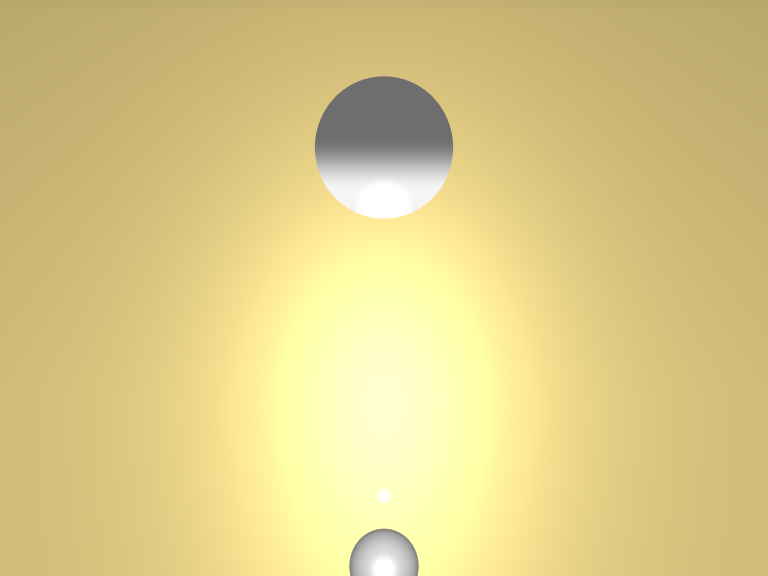
Write a Shadertoy shader that draws this background.

```glsl
// A warm floor lit by a small lamp, with two pale spheres and the lamp itself.
// The floor is an elliptical falloff that overexposes into yellow, then cream;
// the spheres are ellipses shaded by height or by facing angle.

#define FLOOR_TINT vec3(1.0, 0.905, 0.582)
#define FLOOR_AMBIENT 0.77
#define GLOW_GAIN 0.64
#define GLOW_CENTER vec2(0.0, -0.194)
#define HORIZON_Y 0.485
#define BIG_CENTER vec2(0.0, 0.244)
#define BIG_RADII vec2(0.120, 0.1235)
#define SMALL_CENTER vec2(0.0, -0.483)
#define SMALL_RADII vec2(0.060, 0.065)
#define LAMP_CENTER vec2(0.0, -0.361)
#define LAMP_RADIUS 0.0122

// Coverage of a shape from its signed distance, about one pixel soft
float coverage(float signedDist) {
    return clamp(0.5 - signedDist * iResolution.y, 0.0, 1.0);
}

// Approximate ellipse distance from a point in unit-circle space
float ellipseDist(vec2 local, vec2 radii) {
    return (length(local) - 1.0) * min(radii.x, radii.y);
}

// Floor: light pool stretched along the view, dimming towards the horizon
vec3 floorColor(vec2 p) {
    vec2 d = p - GLOW_CENTER;
    vec2 spread = vec2(0.18, d.y > 0.0 ? 0.26 : 0.33);
    vec2 q = d / spread;
    float light = FLOOR_AMBIENT + GLOW_GAIN / (1.0 + 0.88 * dot(q, q));
    light -= 0.10 * max(d.y, 0.0);
    light -= 0.015 * smoothstep(-0.003, 0.003, p.y - HORIZON_Y);
    return min(FLOOR_TINT * light, 1.0);
}

// Large sphere: dark above, bright floor reflection below with a white dome
float bigSphereShade(vec2 local) {
    float shade = mix(0.43, 0.96, 1.0 - smoothstep(-0.6, 0.15, local.y));
    float dome = 1.0 - smoothstep(0.22, 0.46, length(local - vec2(0.0, -0.85)));
    return min(shade + 0.12 * dome, 1.0);
}

// Small sphere: gray rim rising to a white highlight in the middle
float smallSphereShade(vec2 local) {
    float facing = sqrt(max(1.0 - dot(local, local), 0.0));
    float dome = 1.0 - smoothstep(0.22, 0.50, length(local - vec2(0.0, -0.1)));
    return min(0.40 + 0.50 * facing + 0.12 * dome, 1.0);
}

void mainImage(out vec4 fragColor, in vec2 fragCoord) {
    vec2 p = (fragCoord - 0.5 * iResolution.xy) / iResolution.y;
    vec3 color = floorColor(p);

    // Spheres
    vec2 big = (p - BIG_CENTER) / BIG_RADII;
    vec2 small = (p - SMALL_CENTER) / SMALL_RADII;
    color = mix(color, vec3(bigSphereShade(big)), coverage(ellipseDist(big, BIG_RADII)));
    color = mix(color, vec3(smallSphereShade(small)), coverage(ellipseDist(small, SMALL_RADII)));

    // Lamp
    float lamp = coverage(length(p - LAMP_CENTER) - LAMP_RADIUS);
    color = mix(color, vec3(1.0, 1.0, 0.97), lamp);

    fragColor = vec4(color, 1.0);
}
```
